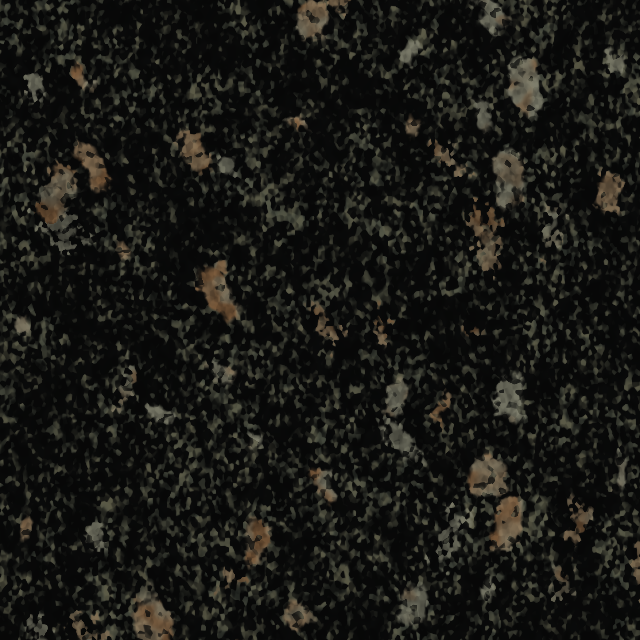
Write a WebGL 2 fragment shader that draws this texture.

```glsl
#version 300 es
precision highp float;
// Polished black granite: fine grey flecks and scattered, tilted feldspar crystals.

uniform vec2 u_resolution;
out vec4 fragColor;

const vec3 BLACK_MICA = vec3(0.032, 0.034, 0.033);
const vec3 FLECK_GREY = vec3(0.305, 0.315, 0.270);
const vec3 PALE_FELDSPAR = vec3(0.465, 0.465, 0.400);
const vec3 TAN_FELDSPAR = vec3(0.520, 0.430, 0.320);
const vec3 RUST = vec3(0.430, 0.290, 0.170);

vec2 hash2(vec2 p) {
  vec3 q = fract(p.xyx * vec3(0.1031, 0.1030, 0.0973));
  q += dot(q, q.yzx + 33.33);
  return fract((q.xx + q.yz) * q.zy);
}

// Smooth cellular noise: random cell values blended softly at their borders.
float grains(vec2 p, float sharpness) {
  vec2 cell = floor(p);
  float total = 0.0;
  float weights = 0.0;
  for (int j = -1; j <= 1; j++) {
    for (int i = -1; i <= 1; i++) {
      vec2 id = cell + vec2(i, j);
      vec2 offset = id + hash2(id) - p;
      float weight = exp(-sharpness * dot(offset, offset));
      total += weight * hash2(id + 71.0).x;
      weights += weight;
    }
  }
  return total / max(weights, 1e-6);
}

vec2 wobble(vec2 p, float frequency) {
  return vec2(grains(p * frequency, 5.0), grains(p * frequency + 37.0, 5.0)) - 0.5;
}

// Rounded box distance, scaled to canvas units; positive inside.
float crystalDepth(vec2 p, float angle, vec2 halfSize) {
  vec2 axis = vec2(sin(angle), cos(angle));
  vec2 q = abs(vec2(dot(p, vec2(axis.y, -axis.x)), dot(p, axis))) / halfSize;
  float radius = pow(q.x * q.x * q.x + q.y * q.y * q.y + 1e-6, 1.0 / 3.0);
  return (1.0 - radius) * halfSize.x;
}

// Returns coverage in x and warmth in y for the strongest crystal at p.
vec2 crystals(vec2 p, float gridCount, float grain) {
  vec2 cell = floor(p * gridCount);
  vec2 best = vec2(0.0);
  for (int j = -1; j <= 1; j++) {
    for (int i = -1; i <= 1; i++) {
      vec2 id = cell + vec2(i, j);
      vec2 center = (id + 0.1 + 0.8 * hash2(id + 5.0)) / gridCount;
      vec2 shape = hash2(id + 19.0);
      vec2 kind = hash2(id + 43.0);
      vec2 look = hash2(id + 89.0);
      float width = mix(0.009, 0.027, shape.x * shape.x);
      float stretch = mix(1.1, 2.5, shape.y);
      float depth = crystalDepth(p - center, mix(-0.85, 0.35, kind.x), vec2(width, width * stretch));
      // Faint crystals are porous and break up into grains.
      float porosity = mix(0.008, 0.045, smoothstep(0.55, 1.0, look.x));
      float cover = smoothstep(-0.003, 0.004, depth + (grain - 0.5) * porosity);
      cover *= step(kind.y, 0.68) * mix(1.0, 0.65, look.x * look.x);
      if (cover > best.x) best = vec2(cover, look.y);
    }
  }
  return best;
}

void main() {
  vec2 uv = gl_FragCoord.xy / min(u_resolution.x, u_resolution.y);

  // Grain layers, slightly taller than wide
  float fine = grains(uv * vec2(165.0, 130.0), 7.0);
  float medium = grains(uv * vec2(85.0, 66.0) + 13.0, 6.0);
  float cloud = grains(uv * vec2(24.0, 19.0) + 29.0, 3.0);

  // Dark ground with flecks gathered in loose clouds
  float fleck = 0.65 * fine + 0.30 * medium + 0.30 * cloud - 0.125;
  float glow = smoothstep(0.48, 1.0, fleck);
  vec3 fleckTint = mix(vec3(0.94, 1.0, 1.0), vec3(1.06, 1.0, 0.88), medium);
  vec3 color = BLACK_MICA * (0.8 + 0.4 * medium) + FLECK_GREY * fleckTint * glow;

  // Crystals with ragged outlines
  vec2 warped = uv + 0.017 * wobble(uv, 36.0) + 0.007 * wobble(uv + 3.0, 95.0);
  vec2 crystal = crystals(warped, 9.0, 0.6 * fine + 0.4 * medium);

  // Mineral tint, rusty stains and dark pits
  float stain = grains(uv * 48.0 + 61.0, 4.0);
  float warmth = smoothstep(0.25, 0.85, crystal.y + 0.6 * (stain - 0.5));
  vec3 mineral = mix(PALE_FELDSPAR, TAN_FELDSPAR, warmth);
  mineral = mix(mineral, RUST, 0.7 * warmth * smoothstep(0.55, 0.85, stain));
  mineral *= 0.62 + 0.28 * medium + 0.22 * fine;
  float pits = smoothstep(0.68, 0.86, grains(uv * 110.0 + 97.0, 8.0));
  color = mix(color, mineral, crystal.x * (1.0 - 0.75 * pits));

  fragColor = vec4(color, 1.0);
}
```
